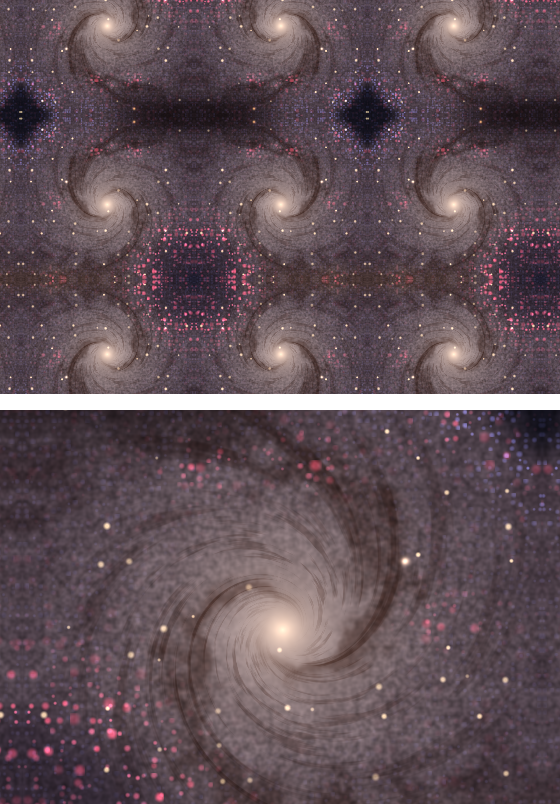
Top, the full canvas; bottom, a detail of the centre.
A Shadertoy shader for this pattern:

```glsl
// Mirrored tiling of a spiral galaxy with dust lanes, pink nebulae and star speckle.
// Lengths are fractions of the canvas height.
const vec2 CELL = vec2(0.4398, 0.4167);
const vec2 AXIS = vec2(0.4926, 0.2907);
const vec2 NUCLEUS = vec2(0.2204, 0.1900);

vec2 hash2(vec2 p) {
    vec3 h = fract(vec3(p.xyx) * vec3(0.1031, 0.1030, 0.0973));
    h += dot(h, h.yzx + 33.33);
    return fract((h.xx + h.yz) * h.zy);
}

float cornerSlope(vec2 corner, vec2 offset) {
    float angle = 6.2832 * hash2(corner).x;
    return dot(vec2(cos(angle), sin(angle)), offset);
}

float gradientNoise(vec2 p) {
    vec2 i = floor(p), f = fract(p);
    vec2 u = f * f * f * (f * (f * 6.0 - 15.0) + 10.0);
    vec2 e = vec2(1, 0);
    return mix(mix(cornerSlope(i, f), cornerSlope(i + e, f - e), u.x),
               mix(cornerSlope(i + e.yx, f - e.yx), cornerSlope(i + 1.0, f - 1.0), u.x), u.y);
}

float fbm(vec2 p) {
    float sum = 0.0, gain = 1.0;
    for (int i = 0; i < 4; i++) {
        sum += gain * gradientNoise(p);
        p = mat2(1.6, 1.2, -1.2, 1.6) * p + 17.3;
        gain *= 0.55;
    }
    return sum;
}

// Reflects at every multiple of size.
vec2 mirrorFold(vec2 p, vec2 size) {
    return size - abs(mod(p, 2.0 * size) - size);
}

float blob(vec2 p, vec2 centre, vec2 radii) {
    vec2 d = (p - centre) / radii;
    return exp(-dot(d, d));
}

// Round dots, one per grid square, kept with the given chance.
float dots(vec2 p, float density, float chance, float radius, float pixel) {
    vec2 id = floor(p * density);
    vec2 place = hash2(id + 7.0), kind = hash2(id + 91.0);
    float size = radius * (0.5 + kind.y) + 0.7 * pixel;
    float d = length(p - (id + 0.25 + 0.5 * place) / density);
    return step(kind.x, chance) * (0.4 + 0.6 * place.x) * (1.0 - smoothstep(0.2 * size, size, d));
}

// Dark spiral lanes: x is the two main arms, y the fine streaks.
vec2 spiralDust(vec2 d, float r, float rough) {
    float turn = atan(d.y, d.x) - 2.0 * log(r);
    float arms = pow(0.5 + 0.5 * cos(2.0 * (turn - 8.34) + 1.6 * rough), 7.0);
    vec2 wound = vec2(cos(turn), sin(turn)) * 2.6 + log(r) * vec2(1.5, 0.8);
    float streaks = smoothstep(0.0, 0.5, fbm(wound * 1.7) + 0.2 * rough);
    return vec2(arms, streaks) * smoothstep(0.012, 0.05, r);
}

// Where the pink nebulae gather: a ring at the origin and a few knots.
float nebulaMask(vec2 p) {
    vec2 knots[6] = vec2[6](vec2(0.363, 0.0), vec2(0.362, 0.20), vec2(0.15, 0.01),
                            vec2(0.24, 0.33), vec2(0.15, 0.33), vec2(0.36, 0.36));
    float ring = (length(p) - 0.125) / 0.045;
    float mask = 0.9 * exp(-ring * ring) + 0.5 * blob(p, vec2(0), vec2(0.1));
    for (int i = 0; i < 6; i++) mask += 0.8 * blob(p, knots[i], vec2(0.032, 0.022));
    return min(mask, 1.0);
}

void mainImage(out vec4 fragColor, in vec2 fragCoord) {
    float pixel = 1.0 / iResolution.y;
    vec2 p = mirrorFold(fragCoord * pixel - AXIS, CELL);
    vec2 d = p - NUCLEUS;
    float r = length(d) + 0.001;
    float rough = fbm(p * 24.0);
    float grain = gradientNoise(p * 150.0) + 0.7 * gradientNoise(p * 260.0 + 40.0);
    vec2 warped = p + 0.012 * vec2(rough, fbm(p * 24.0 + 50.0));

    // Outer disc and warm halo
    vec3 col = vec3(0.235, 0.190, 0.235) + 0.05 * rough;
    col += vec3(0.56, 0.51, 0.44) * exp(-r / 0.105);

    // Brown seam along the lower axis
    float seam = blob(warped, vec2(0.34, 0.0), vec2(0.19, 0.035));
    col = mix(col, vec3(0.37, 0.28, 0.245), 0.7 * seam);

    // Dark gaps at the corners of the cell
    float hollow = 1.0 - smoothstep(0.07, 0.16, length(warped));
    col = mix(col, vec3(0.17, 0.135, 0.185), 0.75 * hollow);
    col = mix(col, vec3(0.09, 0.09, 0.15), 0.8 * blob(warped, vec2(0), vec2(0.04, 0.025)));
    vec2 band = (warped - vec2(0.0, CELL.y)) / vec2(0.20, 0.055);
    col = mix(col, vec3(0.10, 0.070, 0.085), 0.9 * exp(-pow(band.x, 4.0) - band.y * band.y));
    vec2 gap = abs(warped - CELL) / vec2(0.095, 0.105);
    float diamond = gap.x + gap.y;
    col = mix(col, vec3(0.055, 0.055, 0.095), 0.92 * (1.0 - smoothstep(0.45, 1.15, diamond)));

    // Spiral dust, then fine star grain
    vec2 dust = spiralDust(d, r, rough);
    float lane = (0.34 * dust.x + 0.22 * dust.y) * (1.0 - smoothstep(0.12, 0.26, r) * 0.5);
    col *= 1.0 - lane * vec3(0.80, 1.0, 1.08);
    col *= 1.0 + 0.30 * grain * smoothstep(0.01, 0.12, r);

    // Blue clusters around the diamond and on the upper axis
    float rim = (diamond - 1.05) / 0.32;
    float blue = exp(-rim * rim) + 0.7 * blob(p, vec2(0.26, CELL.y), vec2(0.05, 0.035));
    float outer = smoothstep(0.07, 0.18, r);
    col += vec3(0.24, 0.25, 0.48) * dots(p, 170.0, 0.45, 0.0022, pixel) * (0.22 * outer + 0.8 * blue);

    // Pink nebulae
    float pink = nebulaMask(warped) + 0.35 * blue + 0.10 * outer;
    col += vec3(0.65, 0.16, 0.25) * pink * dots(p, 75.0, 0.30, 0.0045, pixel);
    col += vec3(0.60, 0.20, 0.30) * pink * dots(p + 3.0, 130.0, 0.25, 0.0025, pixel);

    // Foreground stars and the bright nucleus
    col += vec3(0.75, 0.66, 0.47) * dots(p + 9.0, 38.0, 0.14, 0.0025, pixel);
    col += vec3(0.90, 0.75, 0.60) * blob(p, vec2(0.324, 0.248), vec2(0.0032));
    col += vec3(0.85, 0.60, 0.35) * blob(p, vec2(0.152, 0.400), vec2(0.0032));
    col += vec3(0.38, 0.32, 0.22) * exp(-r / 0.013);
    fragColor = vec4(clamp(col, 0.0, 1.0), 1.0);
}
```
